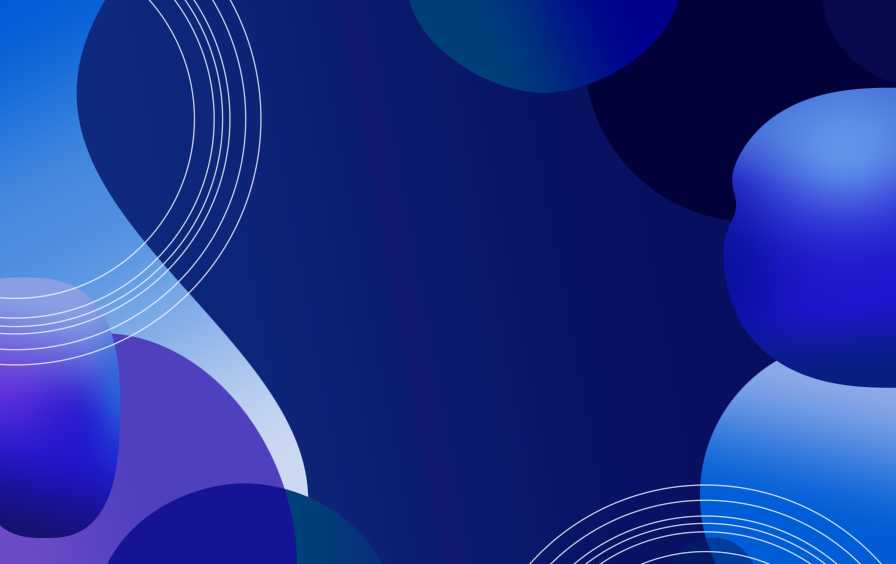
Give the GLSL for this background, as a Shadertoy shader.

```glsl
// Abstract blue backdrop: flat discs, a pale S-shaped wave and glossy blobs over navy.
// Shapes are implicit superellipses and discs painted back to front, shaded with
// soft gradients and Gaussian glows; thin concentric rings are drawn last.

const float ASPECT = 1.59;          // layout width in units of canvas height
const float PI = 3.14159265;

const vec3 NAVY_LEFT  = vec3(0.055, 0.165, 0.495);
const vec3 NAVY_RIGHT = vec3(0.030, 0.055, 0.375);
const vec3 MIDNIGHT   = vec3(0.010, 0.005, 0.225);
const vec3 INDIGO     = vec3(0.030, 0.030, 0.310);
const vec3 TEAL       = vec3(0.000, 0.250, 0.480);
const vec3 ULTRAMARINE = vec3(0.000, 0.000, 0.560);
const vec3 AZURE      = vec3(0.000, 0.365, 0.840);
const vec3 SKY        = vec3(0.290, 0.550, 0.880);
const vec3 PALE       = vec3(0.800, 0.850, 0.950);
const vec3 PURPLE     = vec3(0.310, 0.250, 0.740);
const vec3 ORCHID     = vec3(0.430, 0.290, 0.790);
const vec3 COBALT     = vec3(0.080, 0.080, 0.580);
const vec3 ELECTRIC   = vec3(0.120, 0.080, 0.810);
const vec3 LAVENDER   = vec3(0.540, 0.620, 0.890);

const vec2 RING_A = vec2(0.027, 0.789);
const vec2 RING_B = vec2(1.252, -0.277);
const float RING_A_RADIUS = 0.436;
const float RING_B_RADIUS = 0.417;
const float RING_WIDTH = 0.0021;
const float RING_INSETS[6] = float[6](0.0, 0.027, 0.055, 0.068, 0.083, 0.118);

// Smooth coverage of the region where f < 0.
float fill(float f) {
    return clamp(0.5 - f / max(fwidth(f), 1e-5), 0.0, 1.0);
}

float disc(vec2 p, vec2 center, float radius) {
    return length(p - center) - radius;
}

// Superellipse: zero on the edge, negative inside.
float blob(vec2 d, vec2 radii, float n) {
    vec2 q = pow(abs(d) / radii, vec2(n));
    return pow(q.x + q.y, 1.0 / n) - 1.0;
}

float glow(vec2 p, vec2 center, vec2 size) {
    vec2 d = (p - center) / size;
    return exp(-dot(d, d));
}

float rings(vec2 p, vec2 center, float radius) {
    float pixel = 1.0 / iResolution.y, sum = 0.0;
    for (int i = 0; i < 6; i++) {
        float d = abs(disc(p, center, radius - RING_INSETS[i]));
        sum += 1.0 - smoothstep(0.0, 0.5 * RING_WIDTH + 0.75 * pixel, d);
    }
    return min(sum, 1.0);
}

vec3 backdrop(vec2 p) {
    float u = p.x - 0.186 * (1.0 - p.y);
    vec3 col = mix(NAVY_LEFT, NAVY_RIGHT, smoothstep(0.0, 1.25, u));
    col += 0.004 * sin(u * 31.0) * sin(u * 13.0 + 1.0);
    float streak = exp(-pow((u - 0.62) / 0.025, 2.0));
    return col + streak * vec3(0.022, -0.015, 0.0);
}

vec3 waveColor(vec2 p) {
    float t = 0.5 * p.x + 1.0 - p.y;
    vec3 col = mix(AZURE, SKY, smoothstep(0.0, 0.45, t));
    return mix(col, PALE, smoothstep(0.40, 1.10, t));
}

vec3 leftBlobColor(vec2 p) {
    vec3 col = mix(ELECTRIC, vec3(0.40, 0.20, 0.86), glow(p, vec2(0.0, 0.34), vec2(0.12, 0.11)));
    col = mix(col, LAVENDER, smoothstep(0.29, 0.49, p.y + 0.25 * p.x));
    col = mix(col, vec3(0.15, 0.42, 0.86), 0.85 * glow(p, vec2(0.22, 0.32), vec2(0.05, 0.12)));
    float shade = smoothstep(0.24, 0.05, p.y + 0.25 * p.x);
    return mix(col, vec3(0.08, 0.07, 0.44), shade);
}

vec3 rightBlobColor(vec2 p) {
    vec3 col = mix(ELECTRIC, vec3(0.04, 0.06, 0.63), glow(p, vec2(1.29, 0.52), vec2(0.10, 0.17)));
    col = mix(col, vec3(0.03, 0.12, 0.50), smoothstep(0.47, 0.32, p.y - 0.08 * (p.x - 1.4)));
    col = mix(col, vec3(0.24, 0.40, 0.82), smoothstep(0.66, 0.78, p.y));
    return mix(col, vec3(0.38, 0.58, 0.92), glow(p, vec2(1.50, 0.735), vec2(0.16, 0.12)));
}

void mainImage(out vec4 fragColor, in vec2 fragCoord) {
    vec2 p = fragCoord / iResolution.xy * vec2(ASPECT, 1.0);
    vec3 col = backdrop(p);

    // Upper right discs and the hanging top blob
    col = mix(col, MIDNIGHT, fill(disc(p, vec2(1.333, 0.903), 0.296)));
    col = mix(col, INDIGO, fill(disc(p, vec2(1.632, 1.021), 0.174)));
    vec3 topColor = mix(TEAL, ULTRAMARINE, smoothstep(0.84, 1.16, p.x + 0.4 * (p.y - 0.92)));
    col = mix(col, topColor, fill(blob(p - vec2(0.965, 1.021), vec2(0.242, 0.186), 1.75)));

    // Pale wave bounded by a cosine, with the purple hill in front
    float phase = min((0.835 - p.y) / 0.723, 1.0);
    float waveEdge = 0.136 + 0.2055 * (1.0 - cos(PI * phase));
    col = mix(col, waveColor(p), fill(p.x - waveEdge));
    float hill = fill(blob(max(p - vec2(0.186, 0.0), 0.0), vec2(0.341, 0.409), 1.9));
    col = mix(col, mix(ORCHID, PURPLE, smoothstep(0.0, 0.32, p.x + 0.3 * p.y)), hill);

    // Translucent mound: cobalt over the hill, teal elsewhere
    vec3 tealSide = mix(TEAL, vec3(0.03, 0.19, 0.48), smoothstep(0.53, 0.68, p.x));
    float mound = fill(blob(p - vec2(0.434, -0.074), vec2(0.262, 0.217), 1.9));
    col = mix(col, mix(tealSide, COBALT, hill), mound);

    // Glossy left blob, its axis drifting right toward the base
    float axis = mix(0.041, 0.079, smoothstep(0.38, 0.112, p.y));
    float leftBlob = blob(p - vec2(axis, 0.277), vec2(0.213 - axis, 0.231), 2.7);
    col = mix(col, leftBlobColor(p), fill(leftBlob));

    // Lower right disc with a small dark overlap
    float t = p.y + 0.22 * (p.x - 1.3);
    vec3 discColor = mix(AZURE, vec3(0.56, 0.67, 0.91), smoothstep(0.10, 0.39, t));
    float bigDisc = fill(disc(p, vec2(1.519, 0.122), 0.277));
    col = mix(col, discColor, bigDisc);
    vec3 overlap = mix(vec3(0.02, 0.10, 0.40), vec3(0.0, 0.23, 0.62), bigDisc);
    col = mix(col, overlap, fill(disc(p, vec2(1.264, -0.033), 0.080)));

    // Glossy right blob with a pinched waist
    float waist = 0.021 * exp(-pow((p.y - 0.632) / 0.041, 2.0));
    float rightBlob = blob(p - vec2(1.587, 0.5785), vec2(0.304 - waist, 0.266), 2.5);
    col = mix(col, rightBlobColor(p), fill(rightBlob));

    // Concentric line rings
    float lines = max(rings(p, RING_A, RING_A_RADIUS), rings(p, RING_B, RING_B_RADIUS));
    col = mix(col, vec3(0.93, 0.95, 1.0), 0.8 * lines);

    fragColor = vec4(col, 1.0);
}
```
